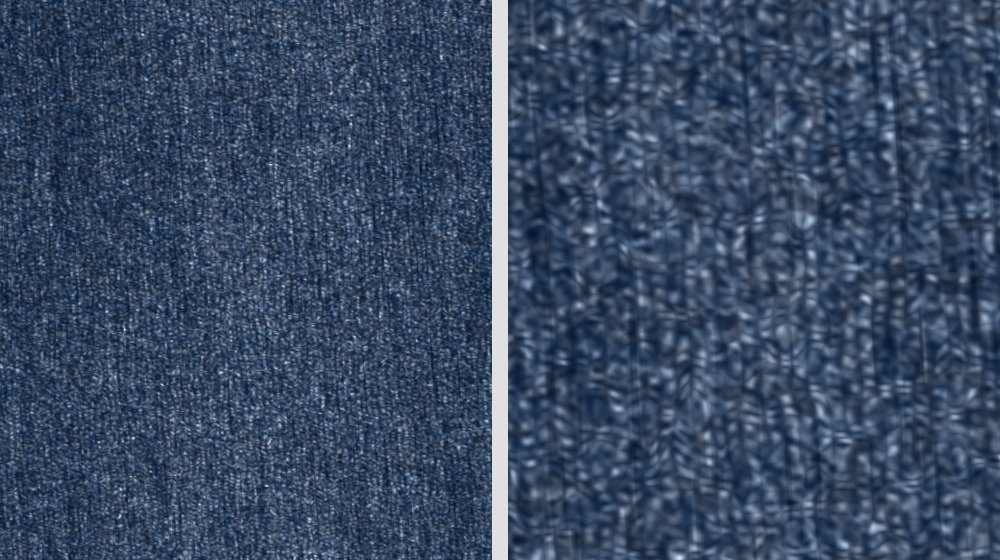
Left: the whole. Right: its middle third, enlarged.
Reproduce this texture procedurally as a WebGL 1 fragment shader.

```glsl
precision highp float;
uniform vec2 u_resolution;

#define MID_TONE 0.264
#define CONTRAST 0.32
#define TINT vec3(-0.07, 0.0, 0.102)
#define LEAN 0.06
#define COLUMNS 98.0
#define ROWS 128.0
#define SHADE 0.42
#define STREAKS 0.62
#define WEAVE 1.6
#define GRAIN 3.2

const float PI = 3.14159265;

float hash(vec2 p) {
  vec3 q = fract(p.xyx * 0.1031);
  q += dot(q, q.yzx + 33.33);
  return fract((q.x + q.y) * q.z);
}

// Smooth value noise in 0..1
float noise(vec2 p) {
  vec2 i = floor(p);
  vec2 f = fract(p);
  f = f * f * (3.0 - 2.0 * f);
  float low = mix(hash(i), hash(i + vec2(1.0, 0.0)), f.x);
  float high = mix(hash(i + vec2(0.0, 1.0)), hash(i + 1.0), f.x);
  return mix(low, high, f.y);
}

float centred(vec2 p) {
  return noise(p) - 0.5;
}

// Worn pale band between darker, cloudy sides
float wornShade(vec2 p) {
  float band = exp(-pow((p.x - 0.54) / 0.27, 2.0));
  float cloud = centred(p * vec2(5.0, 3.0) + 7.0)
              + 0.5 * centred(p * vec2(13.0, 9.0) + 31.0);
  return 1.2 * band - 0.6 + 0.7 * cloud + 0.5 * (0.5 - p.y);
}

// Long threads along the warp, with sparse pale and dark ones
float warpStreaks(vec2 p) {
  float broad = centred(p * vec2(34.0, 2.5) + 11.0);
  float thin = centred(p * vec2(115.0, 9.0) + 53.0);
  float pale = smoothstep(0.74, 0.95, noise(p * vec2(190.0, 20.0) + 91.0));
  float dark = smoothstep(0.70, 0.92, noise(p * vec2(180.0, 13.0) + 137.0));
  return 0.6 * broad + 1.3 * thin + 1.1 * pale - 1.5 * dark;
}

// Staggered rounded stitches, each with its own brightness
float stitches(vec2 p) {
  vec2 wobble = vec2(centred(p * 55.0 + 5.0), centred(p * 70.0 + 17.0));
  vec2 cell = p * vec2(COLUMNS, ROWS) + wobble * vec2(0.9, 1.5);
  float column = floor(cell.x);
  cell.y += 0.4 * column + 0.5 * hash(vec2(column, 3.0));
  vec2 bump = sin(PI * fract(cell));
  return bump.x * bump.y * (0.6 + 0.8 * hash(floor(cell) + 9.0)) - 0.405;
}

// Crumbly fibre texture of short crossing strands
float fibres(vec2 p) {
  vec2 rising = p + vec2(0.0, 0.35 * p.x);
  vec2 falling = p - vec2(0.0, 0.35 * p.x);
  return 0.75 * centred(rising * vec2(165.0, 235.0) + 23.0)
       + 0.6 * centred(falling * vec2(190.0, 215.0) + 71.0)
       + 0.45 * centred(p * vec2(250.0, 150.0) + 117.0);
}

void main() {
  vec2 p = gl_FragCoord.xy / u_resolution.y;
  p.x += LEAN * p.y + 0.004 * centred(p * 6.0);

  float tone = SHADE * wornShade(p) + STREAKS * warpStreaks(p)
             + WEAVE * stitches(p) + GRAIN * fibres(p);

  // Exponential tone keeps shadows dense and highlights sparse
  float light = MID_TONE * exp(CONTRAST * tone);
  float hue = 0.04 * centred(p * 90.0 + 201.0);
  vec3 colour = light + TINT + vec3(hue, 0.0, -hue);
  gl_FragColor = vec4(clamp(colour, 0.0, 1.0), 1.0);
}
```
